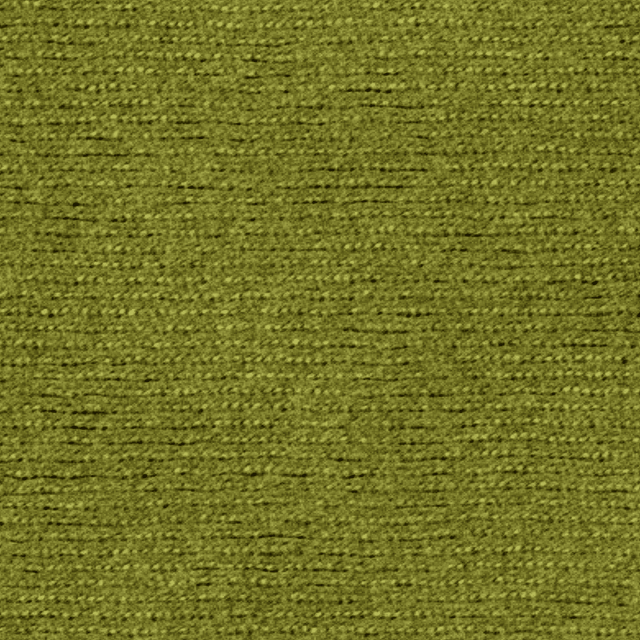
This texture is drawn by a WebGL 2 fragment shader. Its source:

```glsl
#version 300 es
precision highp float;

uniform vec2 u_resolution;
out vec4 fragColor;

const vec2 STITCHES = vec2(64.0, 40.0);
const vec3 SHADOW = vec3(0.20, 0.19, 0.01);
const vec3 OLIVE = vec3(0.42, 0.42, 0.12);
const vec3 HIGHLIGHT = vec3(0.63, 0.64, 0.28);

float hash(vec2 p) {
    vec3 q = fract(p.xyx * vec3(0.1031, 0.1030, 0.0973));
    q += dot(q, q.yzx + 33.33);
    return fract((q.x + q.y) * q.z);
}

float noise(vec2 p) {
    vec2 cell = floor(p);
    vec2 f = fract(p);
    f = f * f * (3.0 - 2.0 * f);
    float low = mix(hash(cell), hash(cell + vec2(1.0, 0.0)), f.x);
    float high = mix(hash(cell + vec2(0.0, 1.0)), hash(cell + 1.0), f.x);
    return mix(low, high, f.y);
}

float signedNoise(vec2 p) {
    return noise(p) * 2.0 - 1.0;
}

// Soft ellipse tilted by an angle: 1 at its core, 0 outside
float softEllipse(vec2 p, vec2 radius, float angle) {
    float c = cos(angle);
    float s = sin(angle);
    vec2 q = vec2(c * p.x + s * p.y, c * p.y - s * p.x) / radius;
    return 1.0 - smoothstep(0.25, 1.15, length(q));
}

// One ellipse per stitch, shifted within the row and varied in strength
float stitchMarks(vec2 q, vec2 shift, vec2 radius, float angle, float weakest) {
    vec2 aspect = vec2(1.0, STITCHES.x / STITCHES.y);
    vec2 cell = q - shift / aspect;
    float strength = mix(weakest, 1.0, hash(floor(cell) + shift * 90.0));
    return softEllipse((fract(cell) - 0.5) * aspect, radius, angle) * strength;
}

// Rows stay nearly level, and each one drifts sideways on its own
vec2 knitCoords(vec2 uv) {
    vec2 q = uv * STITCHES;
    q.y += 0.16 * signedNoise(uv * 5.0) + 0.13 * signedNoise(uv * vec2(28.0, 40.0));
    float row = floor(q.y);
    q.x += hash(vec2(row, 7.0)) + 0.4 * signedNoise(vec2(uv.x * 9.0, row + 0.5));
    return q;
}

// Relief of the yarn: raised loops, slanted holes and broken grooves
float knitRelief(vec2 uv, vec2 q) {
    float row = floor(q.y) + 0.5;
    float ribbed = smoothstep(0.4, 0.7, noise(uv * vec2(5.0, 8.0) + 11.0));
    float patchy = mix(0.65, 1.15, noise(vec2(uv.x * 15.0, row + 40.0)));

    float loops = stitchMarks(q, vec2(0.0, 0.14), vec2(0.47, 0.27), 0.55, 0.35);
    float gaps = stitchMarks(q, vec2(0.5, 0.1), vec2(0.36, 0.15), 0.85, 0.2);
    float holes = stitchMarks(q, vec2(-0.35, -0.24), vec2(0.46, 0.24), 0.5, 0.15);
    float backLoops = stitchMarks(q, vec2(0.3, -0.6), vec2(0.45, 0.22), 0.5, 0.0);
    float backHoles = stitchMarks(q, vec2(0.1, 0.52), vec2(0.42, 0.19), 0.5, 0.0);

    float groove = 1.0 - smoothstep(0.02, 0.13, abs(fract(q.y) - 0.31));
    groove *= smoothstep(0.42, 0.8, noise(vec2(uv.x * 38.0, row)));

    float front = loops * mix(0.62, 0.48, ribbed) - holes * 0.62;
    front -= gaps * mix(0.42, 0.22, ribbed);
    float back = 0.16 * backLoops - 0.36 * backHoles;
    return front * patchy + back - groove * mix(0.08, 0.42, ribbed);
}

// Fuzzy fibres: slanted tufts under finer hairs
float fibreGrain(vec2 uv) {
    vec2 slanted = vec2(uv.x * 120.0 - uv.y * 50.0, uv.y * 190.0 - uv.x * 60.0);
    float tufts = signedNoise(slanted + 80.0);
    float coarse = signedNoise(uv * vec2(210.0, 250.0));
    float fine = signedNoise(uv * vec2(390.0, 430.0) + 31.0);
    return 0.16 * tufts + 0.18 * coarse + 0.21 * fine;
}

vec3 yarnColor(float tone) {
    vec3 lower = mix(SHADOW, OLIVE, tone * 2.0);
    vec3 upper = mix(OLIVE, HIGHLIGHT, tone * 2.0 - 1.0);
    return mix(lower, upper, step(0.5, tone));
}

void main() {
    vec2 uv = gl_FragCoord.xy / u_resolution;
    float wear = 0.05 * signedNoise(uv * 4.0 + 3.0);
    float tone = 0.60 + knitRelief(uv, knitCoords(uv)) + fibreGrain(uv) + wear;
    fragColor = vec4(yarnColor(clamp(tone, -0.2, 1.2)), 1.0);
}
```
